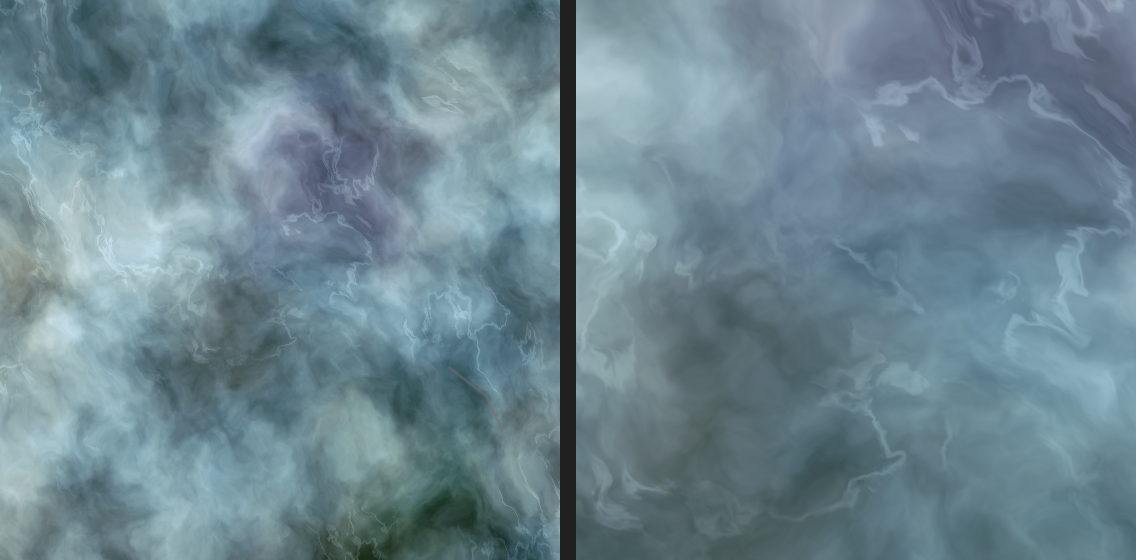
Left: the whole. Right: its middle third, enlarged.
Give the GLSL for this texture, as a Shadertoy shader.

```glsl
const float MEAN_TONE = 0.425;
const float CLOUD_CONTRAST = 0.62;
const float WISP_CONTRAST = 0.24;
const float GRAIN_CONTRAST = 0.12;
const float WARP_AMOUNT = 0.16;
const float HUE_DRIFT = 0.13;
const vec2 WISP_DIRECTION = vec2(0.47, -0.88);

const vec3 ABYSS = vec3(0.10, 0.17, 0.17);
const vec3 DEEP = vec3(0.16, 0.24, 0.25);
const vec3 SHADE = vec3(0.24, 0.34, 0.36);
const vec3 SLATE = vec3(0.35, 0.45, 0.49);
const vec3 MIST = vec3(0.42, 0.53, 0.57);
const vec3 HAZE = vec3(0.50, 0.62, 0.65);
const vec3 GLOW = vec3(0.63, 0.75, 0.78);
const vec3 PEAK = vec3(0.75, 0.86, 0.91);

const vec3 VIOLET_TINT = vec3(0.025, -0.035, 0.025);
const vec3 MOSS_TINT = vec3(-0.02, 0.0, -0.06);
const vec3 WARM_TINT = vec3(0.05, 0.01, -0.03);
const vec3 TWIG_COLOR = vec3(0.47, 0.42, 0.42);

// Broad light and dark masses: centre, radius, strength
const int MASS_COUNT = 12;
const vec4 MASSES[MASS_COUNT] = vec4[](
    vec4(0.02, 0.54, 0.20, 0.12), vec4(0.15, 0.37, 0.11, 0.14),
    vec4(0.28, 0.62, 0.15, 0.09), vec4(0.94, 0.70, 0.07, 0.20),
    vec4(0.81, 0.67, 0.07, 0.10), vec4(0.67, 0.83, 0.13, 0.05),
    vec4(0.70, 0.10, 0.17, -0.20), vec4(0.92, 0.24, 0.13, -0.15),
    vec4(0.36, 0.42, 0.12, -0.09), vec4(0.57, 0.67, 0.14, -0.08),
    vec4(0.00, 0.96, 0.09, -0.13), vec4(0.17, 0.53, 0.09, -0.09));

float hash(vec2 cell) {
    vec3 h = fract(cell.xyx * vec3(0.1031, 0.1030, 0.0973));
    h += dot(h, h.yzx + 33.33);
    return fract((h.x + h.y) * h.z);
}

float noise(vec2 p) {
    vec2 i = floor(p), f = fract(p);
    f = f * f * f * (f * (f * 6.0 - 15.0) + 10.0);
    return mix(mix(hash(i), hash(i + vec2(1, 0)), f.x),
               mix(hash(i + vec2(0, 1)), hash(i + vec2(1, 1)), f.x), f.y);
}

float fbm(vec2 p) {
    const mat2 turn = mat2(0.8, 0.6, -0.6, 0.8);
    float sum = 0.0, total = 0.0, amplitude = 1.0;
    for (int i = 0; i < 6; i++) {
        sum += amplitude * noise(p);
        total += amplitude;
        p = turn * p * 2.03 + 17.3;
        amplitude *= 0.54;
    }
    return sum / total;
}

float blob(vec2 p, vec2 centre, float radius) {
    vec2 d = (p - centre) / radius;
    return exp(-dot(d, d));
}

float segment(vec2 p, vec2 a, vec2 b) {
    vec2 ab = b - a;
    return length(p - a - ab * clamp(dot(p - a, ab) / dot(ab, ab), 0.0, 1.0));
}

vec3 toneRamp(float t) {
    vec3 c = mix(ABYSS, DEEP, clamp((t - 0.10) / 0.06, 0.0, 1.0));
    c = mix(c, SHADE, clamp((t - 0.16) / 0.08, 0.0, 1.0));
    c = mix(c, SLATE, clamp((t - 0.24) / 0.11, 0.0, 1.0));
    c = mix(c, MIST, clamp((t - 0.35) / 0.07, 0.0, 1.0));
    c = mix(c, HAZE, clamp((t - 0.42) / 0.08, 0.0, 1.0));
    c = mix(c, GLOW, clamp((t - 0.50) / 0.13, 0.0, 1.0));
    return mix(c, PEAK, clamp((t - 0.63) / 0.14, 0.0, 1.0));
}

void mainImage(out vec4 fragColor, in vec2 fragCoord) {
    vec2 uv = fragCoord / iResolution.xy;

    // Turbulent displacement
    vec2 warp = vec2(fbm(uv * 4.0 + 3.1), fbm(uv * 4.0 + 41.7)) - 0.5;
    vec2 p = uv + WARP_AMOUNT * warp;
    vec2 massPoint = uv + 2.0 * WARP_AMOUNT * warp;

    // Clouds, slanted wisps and fine grain
    float tone = MEAN_TONE + CLOUD_CONTRAST * (fbm(p * 6.5 + 9.0) - 0.5);
    vec2 along = vec2(dot(p, WISP_DIRECTION),
                      dot(p, vec2(-WISP_DIRECTION.y, WISP_DIRECTION.x)));
    tone += WISP_CONTRAST * (fbm(along * vec2(7.0, 20.0) + 60.0) - 0.5);
    tone += GRAIN_CONTRAST * (fbm(p * 36.0 + 5.0) - 0.5);
    for (int i = 0; i < MASS_COUNT; i++)
        tone += MASSES[i].w * blob(massPoint, MASSES[i].xy, MASSES[i].z);

    // Thin bright filaments, gathered in patches
    float ridge = abs(fbm(along * vec2(9.0, 17.0) + 88.0) - 0.5);
    float patchMask = smoothstep(0.48, 0.68, fbm(uv * 5.0 + 120.0));
    tone += 0.10 * patchMask * (1.0 - smoothstep(0.0, 0.045, ridge));

    // Local tints and slow warm to cool drift
    vec3 color = toneRamp(tone);
    float drift = fbm(p * 5.0 + 200.0) - 0.5;
    color += HUE_DRIFT * drift * vec3(1.0, 0.1, -0.7);
    color += VIOLET_TINT * blob(massPoint, vec2(0.57, 0.67), 0.16);
    color += MOSS_TINT * blob(massPoint, vec2(0.73, 0.08), 0.17);
    color += WARM_TINT * blob(massPoint, vec2(0.0, 0.50), 0.15);

    // Faint twig in the dark hollow
    vec2 twigPoint = uv + 0.05 * warp;
    float twig = min(segment(twigPoint, vec2(0.80, 0.34), vec2(0.86, 0.29)),
                     segment(twigPoint, vec2(0.86, 0.29), vec2(0.90, 0.23)));
    float twigMask = 1.0 - smoothstep(0.0005, 0.004, twig);
    color = mix(color, TWIG_COLOR, 0.55 * twigMask);

    fragColor = vec4(clamp(color, 0.0, 1.0), 1.0);
}
```
